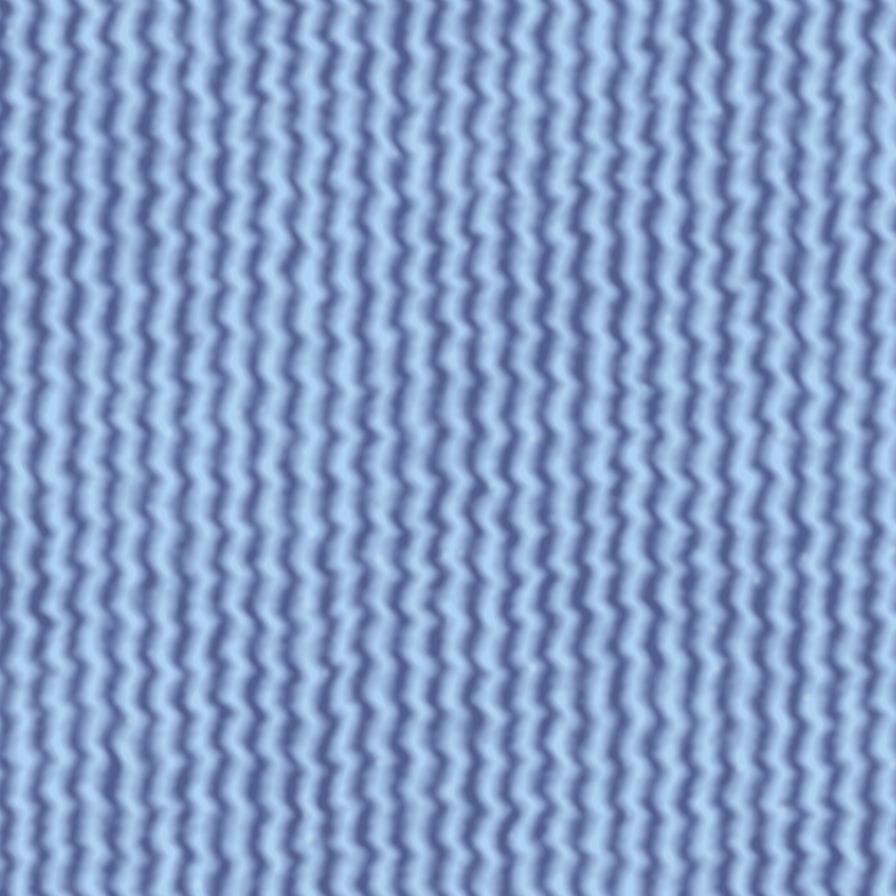
Reproduce this texture procedurally as a Shadertoy shader.

```glsl
// Blue ribbed knit: narrow wavy vertical ribs with soft dark grooves and fibre wear.

const float TAU = 6.2831853;
const vec2 REPEATS = vec2(24.8, 19.0);   // ribs across, stitches down
const vec3 GROOVE = vec3(0.32, 0.375, 0.56);
const vec3 YARN = vec3(0.54, 0.64, 0.80);
const vec3 CREST = vec3(0.685, 0.82, 0.955);
const vec3 GLINT = vec3(0.77, 0.87, 0.94);

float hash(vec2 p) {
    vec3 q = fract(p.xyx * vec3(0.1031, 0.1030, 0.0973));
    q += dot(q, q.yzx + 33.33);
    return fract((q.x + q.y) * q.z);
}

// Smooth value noise from -1 to 1
float noise(vec2 p) {
    vec2 cell = floor(p);
    vec2 f = fract(p);
    f = f * f * (3.0 - 2.0 * f);
    float low = mix(hash(cell), hash(cell + vec2(1, 0)), f.x);
    float high = mix(hash(cell + vec2(0, 1)), hash(cell + vec2(1, 1)), f.x);
    return 2.0 * mix(low, high, f.y) - 1.0;
}

// Bend straight ribs into uneven, leaning stitches
vec2 bendStitches(vec2 p) {
    p.y += 0.22 * noise(p * vec2(0.8, 0.35) + 17.0);
    float phase = TAU * p.y;
    p.x += 0.10 * sin(phase) + 0.03 * sin(2.0 * phase + 0.6);
    p.x += 0.07 * noise(p * vec2(0.9, 1.6) + 41.0);
    p.x += 0.06 * noise(p * vec2(0.15, 0.2) + 73.0);
    return p;
}

// Rounded rib height: 0 in the groove, 1 on the crest
float ribHeight(float x) {
    float rise = 1.0 - abs(2.0 * fract(x) - 1.0);
    return mix(rise, smoothstep(0.0, 1.0, rise), 0.65);
}

// Rare soft bright fibres, scattered one per cell
float glints(vec2 p) {
    vec2 cell = floor(p);
    vec2 centre = 0.3 + 0.4 * vec2(hash(cell + 5.0), hash(cell + 9.0));
    float spot = 1.0 - smoothstep(0.0, 0.3, length(fract(p) - centre));
    return spot * step(0.94, hash(cell + 23.0));
}

vec3 yarnColor(float light) {
    vec3 shade = mix(GROOVE, YARN, clamp(light * 2.0, 0.0, 1.0));
    return mix(shade, CREST, clamp(light * 2.0 - 1.0, 0.0, 1.0));
}

void mainImage(out vec4 fragColor, in vec2 fragCoord) {
    vec2 uv = fragCoord / iResolution.xy;
    vec2 knit = uv * REPEATS - vec2(0.08, 0.0);
    vec2 stitch = bendStitches(knit);
    float height = ribHeight(stitch.x);

    // Stitch relief, fibre mottling and broad wear
    float light = 0.03 + 0.94 * height;
    light += 0.07 * height * sin(TAU * stitch.y + 1.2);
    light += 0.12 * noise(knit * vec2(2.6, 3.6));
    light += 0.06 * noise(knit * vec2(5.0, 7.0) + 31.0);
    light += 0.06 * noise(uv * 6.0 + 53.0);

    vec3 color = yarnColor(light);
    color = mix(color, GLINT, 0.65 * height * glints(knit * vec2(1.6, 2.0)));
    fragColor = vec4(color, 1.0);
}
```
